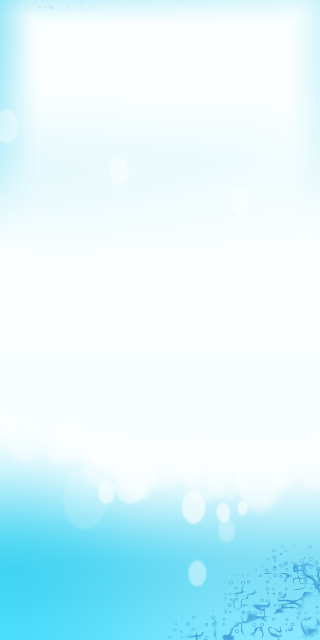
This background is drawn by a Shadertoy shader. Its source:

```glsl
// Pale aqua backdrop: white mist over blue water, soft oval bokeh and a splash in the corner.

float hash(vec2 p) {
    return fract(sin(dot(p, vec2(127.1, 311.7))) * 43758.545);
}

float noise(vec2 p) {
    vec2 i = floor(p), f = fract(p);
    f = f * f * (3.0 - 2.0 * f);
    return mix(mix(hash(i), hash(i + vec2(1, 0)), f.x),
               mix(hash(i + vec2(0, 1)), hash(i + vec2(1, 1)), f.x), f.y);
}

float bell(float x, float width) {
    return exp(-x * x / (width * width));
}

float segment(vec2 p, vec2 a, vec2 b) {
    vec2 ab = b - a;
    return length(p - a - ab * clamp(dot(p - a, ab) / dot(ab, ab), 0.0, 1.0));
}

// Upright oval with a soft rim
float oval(vec2 p, vec2 center, float radius, float blur) {
    float d = length((p - center) * vec2(1.0, 0.7)) - radius;
    return 1.0 - smoothstep(-blur, blur, d);
}

// Small hollow drops, one per grid cell at most
float droplets(vec2 p, float scale, float density) {
    vec2 cell = floor(p * scale);
    vec2 center = 0.3 + 0.4 * vec2(hash(cell), hash(cell + 7.3));
    float radius = mix(0.08, 0.26, hash(cell + 3.1));
    float d = abs(length(fract(p * scale) - center) - radius) - 0.04;
    float blur = 0.7 * scale / iResolution.x;
    return step(hash(cell + 11.7), density) * (1.0 - smoothstep(-blur, blur, d));
}

// Ragged water strands: contour lines of noise kept close to a few branches
float splash(vec2 p) {
    vec2 q = p + 0.025 * (vec2(noise(p * 22.0), noise(p * 22.0 + 40.0)) - 0.5);
    float d = segment(q, vec2(0.60, 0.0), vec2(0.80, 0.05));
    d = min(d, segment(q, vec2(0.77, 0.14), vec2(0.86, 0.01)));
    d = min(d, segment(q, vec2(0.82, 0.07), vec2(1.0, 0.17)));
    d = min(d, segment(q, vec2(0.87, 0.21), vec2(1.0, 0.19)));
    d = min(d, segment(q, vec2(0.86, 0.02), vec2(1.0, 0.04)));
    float body = 1.0 - smoothstep(0.008, 0.035, d + 0.05 * (noise(p * 30.0) - 0.5));
    float ridge = abs(noise(q * vec2(48.0, 60.0)) - 0.5);
    float strands = body * (1.0 - smoothstep(0.03, 0.14, ridge));
    float spray = droplets(p, 52.0, 0.42) * (1.0 - smoothstep(0.05, 0.09, d));
    return max(strands, spray);
}

void mainImage(out vec4 fragColor, in vec2 fragCoord) {
    // Width runs 0..1, height 0..2
    vec2 p = fragCoord / iResolution.xy * vec2(1.0, 2.0);
    vec3 aqua = vec3(0.38, 0.85, 0.95);
    vec3 white = vec3(0.99, 1.0, 1.0);

    // Upper haze and bluish frame around the bright top panel
    float haze = bell(p.y - 1.46, 0.18) * mix(0.15, 0.07, p.x);
    haze *= 0.75 + 0.5 * noise(p * vec2(4.0, 5.0));
    haze += 0.04 * bell(p.y - 0.75, 0.18);
    vec2 box = abs(p - vec2(0.51, 1.63)) - vec2(0.40, 0.30);
    float frame = smoothstep(-0.03, 0.16, length(max(box, 0.0)) + min(max(box.x, box.y), 0.0));
    haze += frame * smoothstep(1.2, 1.9, p.y) * mix(0.68, 0.36, p.x);
    vec3 color = mix(white, aqua, haze);

    // Water, deepest at the lower left
    float surface = 0.69 - 0.11 * smoothstep(0.0, 0.5, p.x);
    float depth = 1.0 - smoothstep(0.21, surface, p.y);
    vec3 water = mix(vec3(0.26, 0.83, 0.95), vec3(0.49, 0.87, 0.96), smoothstep(0.0, 0.85, p.x));
    water += 0.035 * bell(p.y, 0.12);
    color = mix(color, water, depth);

    // Overlapping pale ovals where mist meets water
    for (float i = 0.0; i < 16.0; i++) {
        float x = (i + hash(vec2(i, 2.0))) / 16.0;
        float y = 0.66 - 0.14 * smoothstep(0.1, 0.5, x) + 0.07 * (hash(vec2(i, 5.0)) - 0.5);
        float radius = mix(0.04, 0.075, hash(vec2(i, 9.0)));
        color = mix(color, white, 0.36 * oval(p, vec2(x, y), radius, 0.012));
    }

    // Distinct bokeh: x, y, radius, opacity
    vec4 lights[12] = vec4[12](
        vec4(0.617, 0.208, 0.028, 0.45), vec4(0.605, 0.415, 0.036, 0.65),
        vec4(0.698, 0.398, 0.021, 0.65), vec4(0.708, 0.342, 0.026, 0.28),
        vec4(0.758, 0.412, 0.015, 0.65), vec4(0.333, 0.463, 0.026, 0.60),
        vec4(0.405, 0.500, 0.052, 0.45), vec4(0.265, 0.440, 0.066, 0.14),
        vec4(0.312, 0.595, 0.038, 0.50), vec4(0.372, 1.465, 0.030, 0.55),
        vec4(0.752, 1.375, 0.027, 0.60), vec4(0.020, 1.605, 0.037, 0.40));
    for (int i = 0; i < 12; i++) {
        vec4 light = lights[i];
        color = mix(color, white, light.w * oval(p, light.xy, light.z, 0.005));
    }

    // Corner splash and a few drops along the top edge
    vec3 ink = mix(vec3(0.12, 0.50, 0.78), vec3(0.30, 0.70, 0.90), noise(p * 35.0));
    color = mix(color, ink, 0.75 * splash(p));
    float scatter = smoothstep(0.78, 0.90, p.x) * smoothstep(0.32, 0.26, p.y) * step(0.19, p.y);
    color = mix(color, ink, 0.75 * droplets(p, 46.0, 0.3) * scatter);
    float topDrops = bell(p.x - 0.17, 0.09) * smoothstep(1.955, 1.985, p.y);
    color = mix(color, vec3(0.50, 0.74, 0.82), 0.7 * topDrops * droplets(p, 60.0, 0.5));

    fragColor = vec4(clamp(color, 0.0, 1.0), 1.0);
}
```
